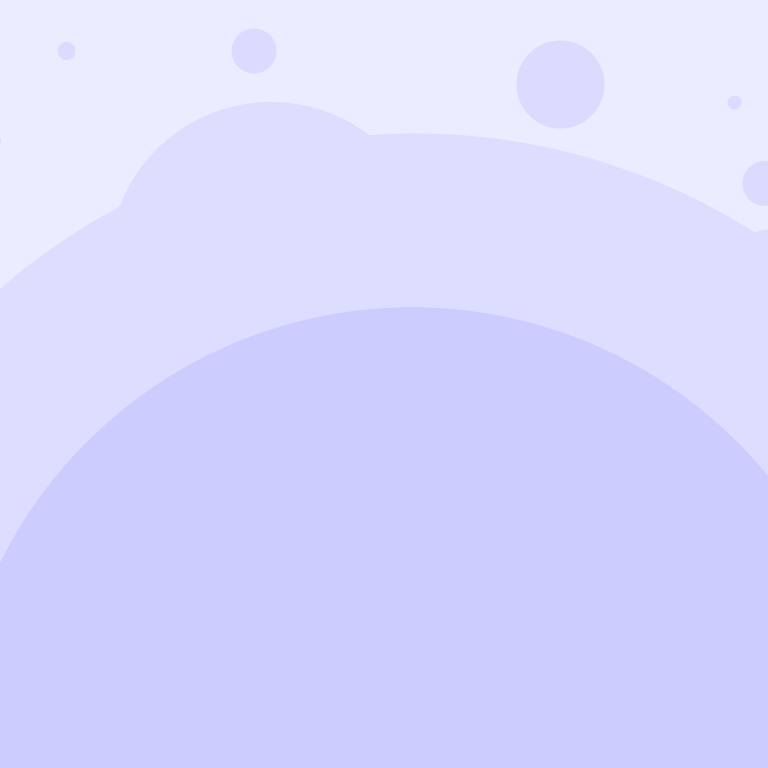
Write a three.js fragment shader that draws this background.

```glsl
// Flat lavender background: two large domes rise from the lower edge,
// the outer one with two round bumps, and bubbles float above them.
// Every shape is a circle distance, filled with an antialiased edge.

varying vec2 vUv;

const vec3 SKY_COLOR = vec3(0.922, 0.925, 1.0);
const vec3 BUBBLE_COLOR = vec3(0.857, 0.857, 1.0);
const vec3 OUTER_COLOR = vec3(0.867, 0.867, 1.0);
const vec3 INNER_COLOR = vec3(0.8, 0.8, 1.0);

// Circles: center x, center y, radius
const vec3 INNER_DOME = vec3(0.5365, 0.0009, 0.599);
const vec3 OUTER_DOME = vec3(0.5404, 0.0033, 0.8229);
const vec3 LEFT_BUMP = vec3(0.3529, 0.6563, 0.2109);
const vec3 RIGHT_BUMP = vec3(1.0352, 0.4935, 0.2109);

const vec3 BUBBLE_LARGE = vec3(0.7298, 0.89, 0.0573);
const vec3 BUBBLE_TOP = vec3(0.3307, 0.9336, 0.0293);
const vec3 BUBBLE_RIGHT = vec3(0.9961, 0.7611, 0.0293);
const vec3 BUBBLE_SMALL = vec3(0.0866, 0.9336, 0.0117);
const vec3 BUBBLE_EDGE = vec3(-0.0104, 0.8164, 0.0117);
const vec3 BUBBLE_TINY = vec3(0.9564, 0.8665, 0.0091);

float circleDistance(vec2 p, vec3 circle) {
  return length(p - circle.xy) - circle.z;
}

// Coverage of a shape, softened across one pixel
float fill(float d, float pixel) {
  return 1.0 - smoothstep(-0.6 * pixel, 0.6 * pixel, d);
}

float bubblesDistance(vec2 p) {
  float d = circleDistance(p, BUBBLE_LARGE);
  d = min(d, circleDistance(p, BUBBLE_TOP));
  d = min(d, circleDistance(p, BUBBLE_RIGHT));
  d = min(d, circleDistance(p, BUBBLE_SMALL));
  d = min(d, circleDistance(p, BUBBLE_EDGE));
  return min(d, circleDistance(p, BUBBLE_TINY));
}

// Outer dome merged with its bumps
float outerDistance(vec2 p) {
  float bumps = min(circleDistance(p, LEFT_BUMP), circleDistance(p, RIGHT_BUMP));
  return min(circleDistance(p, OUTER_DOME), bumps);
}

void main() {
  float pixel = fwidth(vUv.y);

  // Layers from back to front
  vec3 color = SKY_COLOR;
  color = mix(color, BUBBLE_COLOR, fill(bubblesDistance(vUv), pixel));
  color = mix(color, OUTER_COLOR, fill(outerDistance(vUv), pixel));
  color = mix(color, INNER_COLOR, fill(circleDistance(vUv, INNER_DOME), pixel));

  gl_FragColor = vec4(color, 1.0);
}
```
